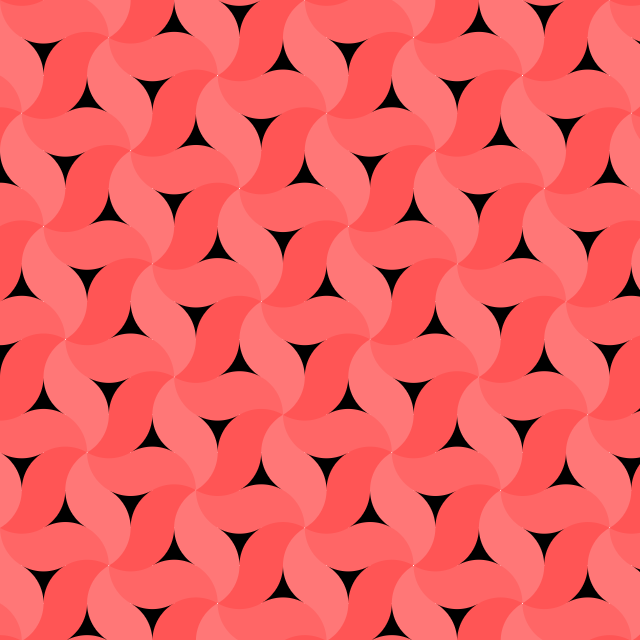
This pattern is drawn by a Shadertoy shader. Its source:

```glsl
// Interlocking S-shaped petals on a tilted triangular lattice, over black.
// Each lattice node carries a six-armed pinwheel; every arm is half a petal,
// cut from a half disc by the next disc round. Two arms join on each edge.

const float ROOT3 = sqrt(3.0);

vec2 direction(float degrees) {
    float a = radians(degrees);
    return vec2(cos(a), sin(a));
}

// Signed distance to arm k of the pinwheel centred on the origin
float armDistance(vec2 p, float k) {
    float disc = length(p - 2.0 * direction(60.0 * k)) - 2.0;
    float nextDisc = length(p - 2.0 * direction(60.0 * k - 60.0)) - 2.0;
    float midline = dot(p, direction(60.0 * k - 30.0)) - ROOT3;
    return max(max(disc, -nextDisc), midline);
}

// One tone for each of the three edge directions
vec3 petalColor(int k) {
    int axis = k % 3;
    float tint = axis == 0 ? 0.4 : axis == 1 ? 0.467 : 0.333;
    return vec3(1.0, tint, tint);
}

void mainImage(out vec4 fragColor, in vec2 fragCoord) {
    // Pattern space hangs from the top-left corner; the disc radius is 2
    float scale = 29.4 / iResolution.y;
    vec2 p = vec2(fragCoord.x, iResolution.y - fragCoord.y) * scale;

    // Lattice cell holding this point
    mat2 lattice = mat2(5.0, ROOT3, 1.0, 3.0 * ROOT3);
    vec2 cell = floor(inverse(lattice) * p);

    // Sum arm coverage from the cell's four corners, so seams stay solid
    vec3 color = vec3(0.0);
    for (int corner = 0; corner < 4; corner++) {
        vec2 node = lattice * (cell + vec2(corner % 2, corner / 2));
        for (int k = 0; k < 6; k++) {
            float d = armDistance(p - node, float(k));
            color += petalColor(k) * clamp(0.5 - d / scale, 0.0, 1.0);
        }
    }
    fragColor = vec4(min(color, 1.0), 1.0);
}
```
